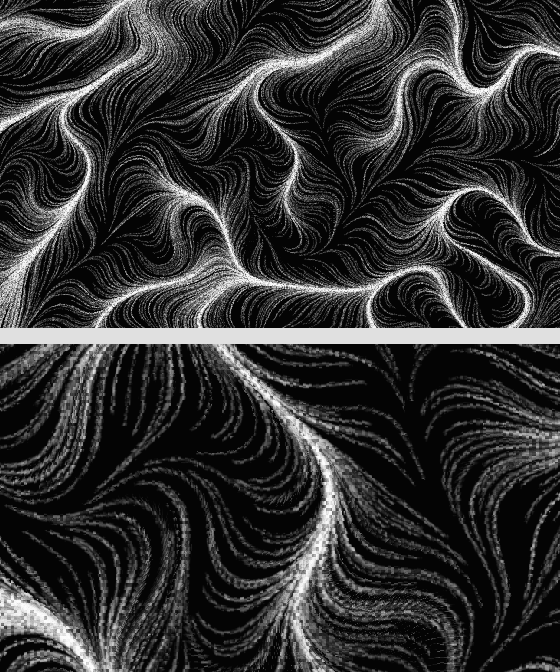
Top, the full canvas; bottom, a detail of the centre.
Write a WebGL 1 fragment shader that draws this pattern.

```glsl
precision highp float;
// Hair-fine particle trails that follow a noise flow and gather into white veins.

uniform vec2 u_resolution;

// Lengths are in units of the canvas height
const float FLOW_SCALE = 4.4;      // noise cells per height
const float FLOW_TURN = 6.0;       // radians of turning per unit of noise
const float FLOW_HEADING = 0.6;    // mean direction
const vec2 FLOW_OFFSET = vec2(17.3, 8.6);
const int TRAIL_STEPS = 54;
const float STEP_LENGTH = 0.007;
const float SEED_SPACING = 0.0265;
const float HAIR_RADIUS = 0.0029;
const float HAIR_OPACITY = 0.27;
const float MAX_SPREAD = 40.0;
const float GRAIN_ROWS = 300.0;
const float GRAIN_JITTER = 0.0025;
const float GRAIN_CONTRAST = 0.65;
const float EXPOSURE = 1.15;
const vec3 BACKGROUND = vec3(0.015);
const vec3 HAIR_COLOR = vec3(1.0);

vec2 hash2(vec2 p) {
  vec3 q = fract(p.xyx * vec3(0.1031, 0.1030, 0.0973));
  q += dot(q, q.yzx + 33.33);
  return fract((q.xx + q.yz) * q.zy);
}

vec2 latticeGradient(vec2 cell) {
  return hash2(cell) * 2.0 - 1.0;
}

// Gradient noise: value in x, analytic derivative in yz
vec3 noiseWithSlope(vec2 p) {
  vec2 i = floor(p);
  vec2 f = p - i;
  vec2 u = f * f * f * (f * (f * 6.0 - 15.0) + 10.0);
  vec2 du = 30.0 * f * f * (f * (f - 2.0) + 1.0);

  vec2 ga = latticeGradient(i);
  vec2 gb = latticeGradient(i + vec2(1.0, 0.0));
  vec2 gc = latticeGradient(i + vec2(0.0, 1.0));
  vec2 gd = latticeGradient(i + vec2(1.0, 1.0));
  float a = dot(ga, f);
  float b = dot(gb, f - vec2(1.0, 0.0));
  float c = dot(gc, f - vec2(0.0, 1.0));
  float d = dot(gd, f - vec2(1.0, 1.0));

  float k = a - b - c + d;
  float value = a + u.x * (b - a) + u.y * (c - a) + u.x * u.y * k;
  vec2 slope = ga + u.x * (gb - ga) + u.y * (gc - ga)
             + u.x * u.y * (ga - gb - gc + gd)
             + du * (u.yx * k + vec2(b, c) - a);
  return vec3(value, slope);
}

// One jittered particle start per cell, relative to p
vec2 toNearbySeed(vec2 p) {
  vec2 cell = floor(p / SEED_SPACING);
  return (cell + hash2(cell + 71.0)) * SEED_SPACING - p;
}

// Walks upstream and sums the trails of all particles that drift through p.
// The spread tells how wide a strip upstream is squeezed into one hair here.
float trailDensity(vec2 p) {
  float density = 0.0;
  float spread = 1.0;
  for (int i = 0; i < TRAIL_STEPS; i++) {
    vec3 n = noiseWithSlope(p * FLOW_SCALE + FLOW_OFFSET);
    float angle = FLOW_HEADING + FLOW_TURN * n.x;
    vec2 along = vec2(cos(angle), sin(angle));
    vec2 across = vec2(-along.y, along.x);

    vec2 seed = toNearbySeed(p);
    float reach = max(0.0, 1.0 - abs(dot(seed, along)) / STEP_LENGTH);
    float offset = abs(dot(seed, across)) / (HAIR_RADIUS * spread);
    density += reach * (1.0 - smoothstep(0.0, 1.0, min(offset, 1.0)));

    float divergence = FLOW_TURN * FLOW_SCALE * dot(n.yz, across);
    spread = min(spread * exp(-divergence * STEP_LENGTH), MAX_SPREAD);
    p -= along * STEP_LENGTH;
  }
  return density * HAIR_OPACITY;
}

void main() {
  vec2 p = gl_FragCoord.xy / u_resolution.y;

  // Stippling: nudge the sample and vary its strength per grain
  vec2 grainCell = floor(p * GRAIN_ROWS);
  vec2 nudge = hash2(grainCell + 5.0) - 0.5;
  float strength = 1.0 + GRAIN_CONTRAST * (hash2(grainCell + 311.0).x * 2.0 - 1.0);

  // Soft shoulder, so that only the dense veins reach white
  float light = 1.0 - exp(-EXPOSURE * strength * trailDensity(p + nudge * GRAIN_JITTER));
  gl_FragColor = vec4(mix(BACKGROUND, HAIR_COLOR, light), 1.0);
}
```
